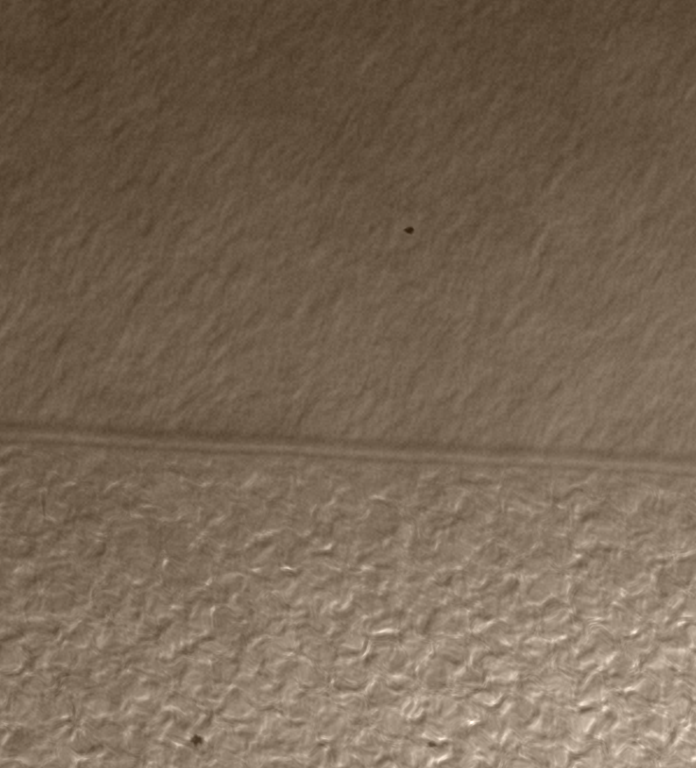
Reproduce this texture procedurally as a Shadertoy shader.

```glsl
// Warm brown pebbled plaster with a shallow double crease, a low glow and dark specks

float hash(vec2 p) {
    vec3 q = fract(vec3(p.xyx) * 0.1031);
    q += dot(q, q.yzx + 33.33);
    return fract((q.x + q.y) * q.z);
}

float noise(vec2 p) {
    vec2 i = floor(p), f = fract(p);
    f = f * f * f * (f * (f * 6.0 - 15.0) + 10.0);
    return mix(mix(hash(i), hash(i + vec2(1, 0)), f.x),
               mix(hash(i + vec2(0, 1)), hash(i + vec2(1, 1)), f.x), f.y);
}

float fbm(vec2 p) {
    float sum = 0.0, gain = 0.55;
    for (int i = 0; i < 3; i++) {
        sum += gain * noise(p);
        p = mat2(0.8, 0.6, -0.6, 0.8) * p * 2.03 + 17.3;
        gain *= 0.5;
    }
    return sum;
}

// Slanted strokes of the upper wall
float strokeHeight(vec2 p) {
    p += 0.012 * (vec2(noise(p * 22.0), noise(p * 22.0 + 40.0)) - 0.5);
    vec2 slanted = vec2(dot(p, vec2(0.84, -0.54)), dot(p, vec2(0.54, 0.84)));
    return fbm(slanted * vec2(72.0, 36.0) + 9.0);
}

// Rounded pebbles of the lower wall
float pebbleHeight(vec2 p) {
    p += 0.014 * (vec2(noise(p * 45.0 + 70.0), noise(p * 45.0 + 130.0)) - 0.5);
    return fbm(p * vec2(56.0, 64.0) + 200.0);
}

float band(float d, float width) {
    return exp(-d * d / (width * width));
}

float speck(vec2 p, vec2 center, float radius) {
    vec2 d = p - center;
    d += 0.5 * radius * (vec2(noise(p * 220.0), noise(p * 220.0 + 50.0)) - 0.5);
    return 1.0 - smoothstep(0.3, 1.3, length(d * vec2(0.8, 1.1)) / radius);
}

void mainImage(out vec4 fragColor, in vec2 fragCoord) {
    vec2 uv = fragCoord / iResolution.xy;
    vec2 p = fragCoord / iResolution.y;

    // Signed height above the sloping crease
    float wobble = 0.003 * (noise(vec2(p.x * 25.0, 3.0)) - 0.5);
    float above = uv.y - (0.447 - 0.044 * uv.x) + wobble;
    float lower = 1.0 - smoothstep(-0.05, 0.0, above);

    // Broad light: dim top left, brightest bottom right
    float glow = exp(-dot((uv - vec2(1.0, 0.03)) * vec2(1.9, 3.0), (uv - vec2(1.0, 0.03)) * vec2(1.9, 3.0)));
    float sheen = exp(-dot((uv - vec2(0.48, 0.08)) * vec2(2.6, 4.0), (uv - vec2(0.48, 0.08)) * vec2(2.6, 4.0)));
    float tone = mix(0.355, 0.272, smoothstep(0.42, 1.0, uv.y));
    tone += 0.05 * uv.x * smoothstep(1.2, 0.5, uv.y) + 0.018 * uv.x * uv.x;
    tone += 0.018 * lower + 0.075 * smoothstep(0.42, 0.0, uv.y);
    tone += 0.085 * glow + 0.03 * sheen;
    tone += 0.028 * (noise(p * 11.0) - 0.5) + 0.022 * (noise(p * 27.0 + 8.0) - 0.5);

    // Relief lit from the lower right
    vec2 towardLight = vec2(0.0035, -0.0055);
    float strokes = strokeHeight(p) - strokeHeight(p + towardLight);
    float pebbles = pebbleHeight(p) - pebbleHeight(p + towardLight);
    float hollow = pebbleHeight(p) - 0.48;
    float crease = band(above + 0.01, 0.016);
    float calm = 1.0 - 0.65 * crease;
    float roughness = 0.13 + 0.11 * smoothstep(0.4, 0.08, uv.y) + 0.09 * glow;
    float upperRelief = strokes * mix(0.085, 0.125, smoothstep(1.0, 0.5, uv.y));
    float lowerRelief = pebbles * roughness + hollow * roughness * 0.55;
    lowerRelief += (0.25 + 0.45 * glow + 0.2 * sheen) * pow(max(pebbles, 0.0), 2.0);
    tone += calm * mix(upperRelief, lowerRelief, lower);

    // Dark groove, broken pale ridge and thin lower groove
    tone -= 0.055 * band(above, 0.0075);
    tone += (0.01 + 0.04 * noise(p * vec2(70.0, 120.0))) * band(above + 0.0125, 0.0035);
    tone -= 0.042 * band(above + 0.0215, 0.0035);

    // Fine grain
    tone += 0.035 * (noise(p * 330.0) - 0.5) + 0.025 * (noise(p * 190.0 + 31.0) - 0.5);

    // Pits
    tone = mix(tone, 0.10, 0.9 * speck(p, vec2(0.533, 0.700), 0.0052));
    tone = mix(tone, 0.16, 0.85 * speck(p, vec2(0.257, 0.036), 0.0075));
    tone = mix(tone, 0.22, 0.7 * speck(p, vec2(0.563, 0.030), 0.0050));

    fragColor = vec4(clamp(tone + vec3(0.068, 0.0, -0.071), 0.0, 1.0), 1.0);
}
```
